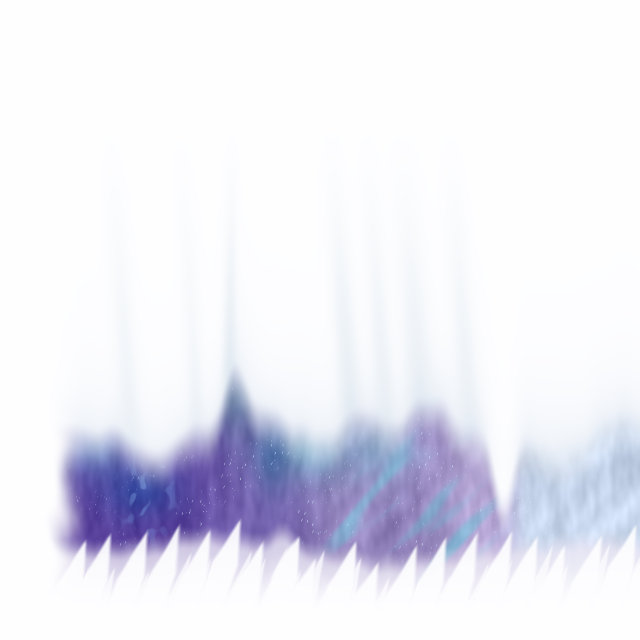
Give the GLSL for this background, as a WebGL 1 fragment shader.

```glsl
precision highp float;
// A soft violet and blue watercolour band on white, with faint rising veils and white blades below.
uniform vec2 u_resolution;

float hash(vec2 p) {
  p = fract(p * vec2(0.1031, 0.1137));
  p += dot(p, p.yx + 33.33);
  return fract((p.x + p.y) * p.x * 97.3);
}

vec2 gradient(vec2 cell) {
  float angle = 6.2832 * hash(cell);
  return vec2(cos(angle), sin(angle));
}

// Gradient noise, roughly -0.7 to 0.7
float noise(vec2 p) {
  vec2 i = floor(p), f = fract(p);
  vec2 u = f * f * f * (f * (f * 6.0 - 15.0) + 10.0);
  float a = dot(gradient(i), f);
  float b = dot(gradient(i + vec2(1, 0)), f - vec2(1, 0));
  float c = dot(gradient(i + vec2(0, 1)), f - vec2(0, 1));
  float d = dot(gradient(i + vec2(1, 1)), f - vec2(1, 1));
  return mix(mix(a, b, u.x), mix(c, d, u.x), u.y);
}

float bump(float x, float centre, float width) {
  float d = (x - centre) / width;
  return exp(-d * d);
}

float blob(vec2 p, vec2 centre, vec2 radius) {
  vec2 d = (p - centre) / radius;
  return exp(-dot(d, d));
}

float topEdge(float x) {
  return 0.305 - 0.035 * bump(x, 0.24, 0.04) + 0.085 * bump(x, 0.368, 0.024)
    + 0.03 * bump(x, 0.41, 0.06) + 0.035 * bump(x, 0.56, 0.03)
    + 0.05 * bump(x, 0.67, 0.045) - 0.10 * bump(x, 0.787, 0.02)
    - 0.025 * bump(x, 0.88, 0.04) + 0.025 * bump(x, 0.97, 0.04);
}

float bottomEdge(float x) {
  return 0.14 + 0.02 * bump(x, 0.33, 0.07) + 0.025 * bump(x, 0.44, 0.025)
    - 0.022 * bump(x, 0.62, 0.11) + 0.012 * bump(x, 0.93, 0.1);
}

vec3 pigment(vec2 p) {
  // Violet wash, paling to the right
  vec3 c = mix(vec3(0.32, 0.22, 0.59), vec3(0.43, 0.36, 0.67), smoothstep(0.25, 0.40, p.x));
  c = mix(c, vec3(0.57, 0.51, 0.74), smoothstep(0.42, 0.54, p.x));
  c = mix(c, vec3(0.69, 0.63, 0.82), smoothstep(0.63, 0.76, p.x));
  c = mix(c, vec3(0.77, 0.83, 0.92), smoothstep(0.77, 0.83, p.x));
  // Blue and teal pools
  c = mix(c, vec3(0.16, 0.25, 0.60), 0.9 * blob(p, vec2(0.22, 0.235), vec2(0.06, 0.045)));
  c = mix(c, vec3(0.36, 0.50, 0.74), 0.8 * blob(p, vec2(0.15, 0.30), vec2(0.05, 0.045)));
  c = mix(c, vec3(0.46, 0.66, 0.77), 0.9 * blob(p, vec2(0.48, 0.30), vec2(0.07, 0.05)));
  c = mix(c, vec3(0.23, 0.37, 0.60), 0.8 * blob(p, vec2(0.425, 0.29), vec2(0.025, 0.055)));
  c = mix(c, vec3(0.35, 0.46, 0.60), 0.9 * blob(p, vec2(0.37, 0.38), vec2(0.04, 0.06)));
  c = mix(c, vec3(0.53, 0.67, 0.80), 0.8 * blob(p, vec2(0.59, 0.30), vec2(0.05, 0.05)));
  // Diagonal brush strokes in the centre, upright grain elsewhere
  float brush = noise(vec2((p.x - p.y) * 24.0, (p.x + p.y) * 5.0));
  float centre = smoothstep(0.48, 0.55, p.x) * (1.0 - smoothstep(0.72, 0.82, p.x));
  c = mix(c, vec3(0.40, 0.66, 0.77), centre * smoothstep(0.05, 0.5, brush) * 0.75);
  c += 0.09 * brush * smoothstep(0.45, 0.55, p.x);
  c += 0.10 * noise(p * vec2(50.0, 9.0)) + 0.05 * noise(p * vec2(110.0, 40.0));
  // Pale chalky patches on the left
  float chalk = smoothstep(0.12, 0.35, noise(p * vec2(65.0, 45.0) + 7.0));
  return mix(c, vec3(0.46, 0.60, 0.86), 0.6 * chalk * blob(p, vec2(0.23, 0.22), vec2(0.04, 0.06)));
}

// Short tilted flecks scattered one to a cell
float flecks(vec2 p, float scale) {
  vec2 q = vec2(p.x - 0.3 * p.y, p.y * 0.6) * scale;
  vec2 cell = floor(q);
  vec2 spot = 0.25 + 0.5 * vec2(hash(cell + 3.0), hash(cell + 19.0));
  float d = length((fract(q) - spot) * vec2(1.6, 1.0));
  return step(0.6, hash(cell + 41.0)) * (1.0 - smoothstep(0.03, 0.2, d));
}

// White blades leaning right, each with its own height
float blades(vec2 p, float count, float base) {
  float x = (p.x - 0.35 * (p.y - 0.13)) * count;
  float id = floor(x);
  float tip = base + 0.045 * hash(vec2(id, count)) - 0.005;
  float halfWidth = clamp((tip - p.y) * 6.0, 0.0, 0.46);
  float offset = abs(fract(x) - 0.35 - 0.3 * hash(vec2(id, 8.0)));
  return (1.0 - smoothstep(halfWidth - 0.1, halfWidth + 0.06, offset)) * smoothstep(0.0, 0.012, tip - p.y);
}

void main() {
  vec2 p = gl_FragCoord.xy / u_resolution;
  vec3 color = vec3(0.995, 0.995, 1.0);
  float top = topEdge(p.x) + 0.02 * noise(vec2(p.x * 28.0, p.y * 5.0));
  float bottom = bottomEdge(p.x) + 0.012 * noise(vec2(p.x * 30.0, 2.0));
  float sides = smoothstep(0.075, 0.14, p.x + 0.02 * noise(p * 18.0));

  // Faint tall veils, leaning left as they rise
  float lean = p.x + 0.07 * (p.y - 0.4) * (1.0 - 1.2 * bump(p.x, 0.36, 0.05));
  float veil = 0.5 * bump(lean, 0.2, 0.016) + 0.4 * bump(lean, 0.305, 0.012)
    + 0.9 * bump(lean, 0.358, 0.01) + 0.8 * bump(lean, 0.545, 0.017)
    + 0.65 * bump(lean, 0.60, 0.016) + 0.7 * bump(lean, 0.655, 0.022) + 0.6 * bump(lean, 0.73, 0.017);
  veil *= smoothstep(0.82, 0.40, p.y) * smoothstep(0.2, 0.34, p.y);
  color = mix(color, vec3(0.80, 0.86, 0.90), 0.42 * veil);

  // Mist above the band
  float mist = exp(-max(p.y - top, 0.0) * 17.0) * smoothstep(0.18, 0.3, p.y) * sides;
  color = mix(color, vec3(0.74, 0.81, 0.89), 0.36 * mist * (1.0 - 0.6 * bump(p.x, 0.787, 0.025)));

  // Painted band and its fading lower fringe
  float body = smoothstep(top + 0.035, top - 0.05, p.y) * smoothstep(bottom - 0.018, bottom + 0.022, p.y);
  float fringe = smoothstep(0.04, bottom + 0.01, p.y) * (1.0 - smoothstep(bottom, bottom + 0.03, p.y));
  vec3 paint = pigment(p);
  color = mix(color, mix(paint, vec3(0.78, 0.73, 0.87), 0.6), 0.5 * fringe * sides);
  color = mix(color, paint, 0.96 * body * sides);

  // Blades cut through the fringe, flecks sparkle on the paint
  float cut = max(blades(p, 21.0, bottom), 0.8 * blades(p + 0.013, 34.0, bottom - 0.012));
  color = mix(color, vec3(0.995, 0.995, 1.0), 0.92 * cut);
  float sparkle = max(flecks(p, 95.0), 0.7 * flecks(p + 0.37, 150.0));
  color = mix(color, vec3(0.82, 0.92, 0.98), 0.6 * sparkle * body * sides * smoothstep(-0.2, 0.4, noise(p * 13.0)));
  gl_FragColor = vec4(clamp(color, 0.0, 1.0), 1.0);
}
```
